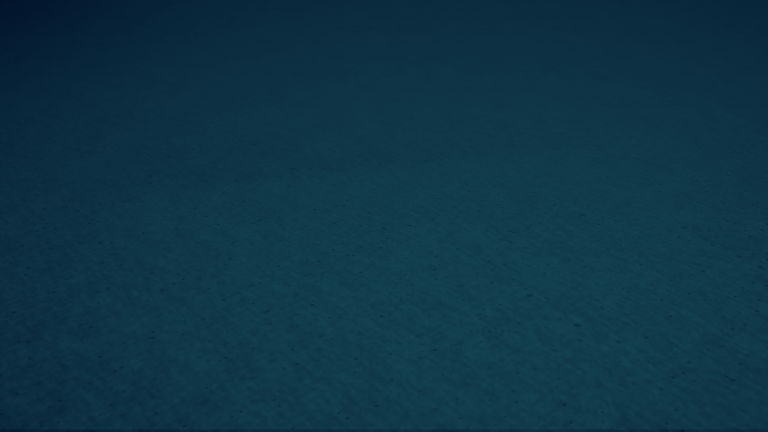
Reproduce this texture procedurally as a Shadertoy shader.

```glsl
// Dim teal sandy ground in perspective, with fine grain, dark specks and a vignette.

const vec3 ABYSS = vec3(0.010, 0.090, 0.180);
const vec3 LIT = vec3(0.070, 0.240, 0.300);
const vec2 LIGHT_CENTRE = vec2(0.62, 0.33);
const float LIGHT_PEAK = 1.02;
const float LIGHT_FALLOFF = 1.13;
const float HORIZON = 1.6;
const float GRAIN_FREQ = 190.0;
const float GRAIN_CONTRAST = 0.17;
const float FIBRE_CONTRAST = 0.16;
const float MOTTLE_CONTRAST = 0.07;
const float RIDGE_CONTRAST = 0.05;
const float SPECK_CONTRAST = 0.34;
const float EDGE_HEIGHT = 0.009;

float hash(vec2 p) {
    return fract(sin(dot(p, vec2(127.1, 311.7))) * 43758.5453);
}

float noise(vec2 p) {
    vec2 cell = floor(p);
    vec2 f = fract(p);
    f = f * f * (3.0 - 2.0 * f);
    float low = mix(hash(cell), hash(cell + vec2(1, 0)), f.x);
    float high = mix(hash(cell + vec2(0, 1)), hash(cell + vec2(1, 1)), f.x);
    return mix(low, high, f.y);
}

vec2 rotate(vec2 p, float angle) {
    float c = cos(angle), s = sin(angle);
    return vec2(c * p.x + s * p.y, c * p.y - s * p.x);
}

// Short strands lying along the given angle, centred on zero
float fibres(vec2 ground, float angle) {
    return noise(rotate(ground, angle) * GRAIN_FREQ * vec2(0.24, 0.85)) - 0.5;
}

// Scattered flat pebbles; share is the chance that a cell holds one
float specks(vec2 ground, float freq, float share, float size) {
    vec2 p = ground * freq;
    vec2 cell = floor(p);
    float cover = 0.0;
    for (int j = -1; j <= 1; j++) {
        for (int i = -1; i <= 1; i++) {
            vec2 id = cell + vec2(i, j);
            float present = step(hash(id + 7.3), share);
            vec2 centre = id + vec2(hash(id), hash(id + 19.1));
            vec2 d = rotate(p - centre, 1.2 * (hash(id + 3.7) - 0.5));
            float radius = size * mix(0.5, 1.0, hash(id + 41.9));
            float shape = length(d * vec2(0.65, 1.2));
            float strength = mix(0.35, 1.0, hash(id + 63.1));
            float speck = 1.0 - smoothstep(0.4 * radius, 1.3 * radius, shape);
            cover = max(cover, present * strength * speck);
        }
    }
    return cover;
}

void mainImage(out vec4 fragColor, in vec2 fragCoord) {
    vec2 uv = fragCoord / iResolution.xy;
    float aspect = iResolution.x / iResolution.y;

    // Project the canvas on to the receding ground
    float depth = 1.0 / (HORIZON - uv.y);
    vec2 ground = vec2((uv.x - 0.5) * aspect, HORIZON) * depth;
    float near = 1.0 - smoothstep(0.1, 1.0, uv.y);

    // Broad pool of light, darkest at the upper left
    vec2 fromLight = uv - LIGHT_CENTRE;
    float light = LIGHT_PEAK - LIGHT_FALLOFF * dot(fromLight, fromLight);
    light -= 0.15 * (1.0 - smoothstep(0.0, 0.3, length(uv - vec2(0.0, 1.0))));

    // Faint rise crossing the middle distance
    float ridge = uv.y - (0.50 + 0.24 * uv.x - 0.05 * uv.x * uv.x);
    float shade = smoothstep(-0.012, 0.02, ridge) * (1.0 - smoothstep(0.02, 0.16, ridge));
    light -= RIDGE_CONTRAST * shade * smoothstep(0.05, 0.3, uv.x)
           * (1.0 - smoothstep(0.55, 0.85, uv.x));

    // Surface texture, softer with distance
    float strands = fibres(ground, -0.65) + 0.6 * fibres(ground + 5.0, 0.55);
    float grain = noise(ground * GRAIN_FREQ) - 0.5;
    float mottle = noise(ground * 22.0) + 0.6 * noise(ground * 51.0) - 0.8;
    float relief = mix(0.22, 1.0, near);
    light += relief * (GRAIN_CONTRAST * grain + FIBRE_CONTRAST * strands);
    light += MOTTLE_CONTRAST * mottle * mix(0.5, 1.0, near);

    // Small common specks and a few larger ones
    float dark = specks(ground, 50.0, 0.30, 0.15);
    dark = max(dark, specks(ground + 3.0, 16.0, 0.10, 0.10));
    light -= SPECK_CONTRAST * dark * smoothstep(0.0, 0.65, near);

    // Thin shadow along the lower border
    light -= 0.3 * (1.0 - smoothstep(0.3 * EDGE_HEIGHT, EDGE_HEIGHT, uv.y));

    fragColor = vec4(max(mix(ABYSS, LIT, light), 0.0), 1.0);
}
```
